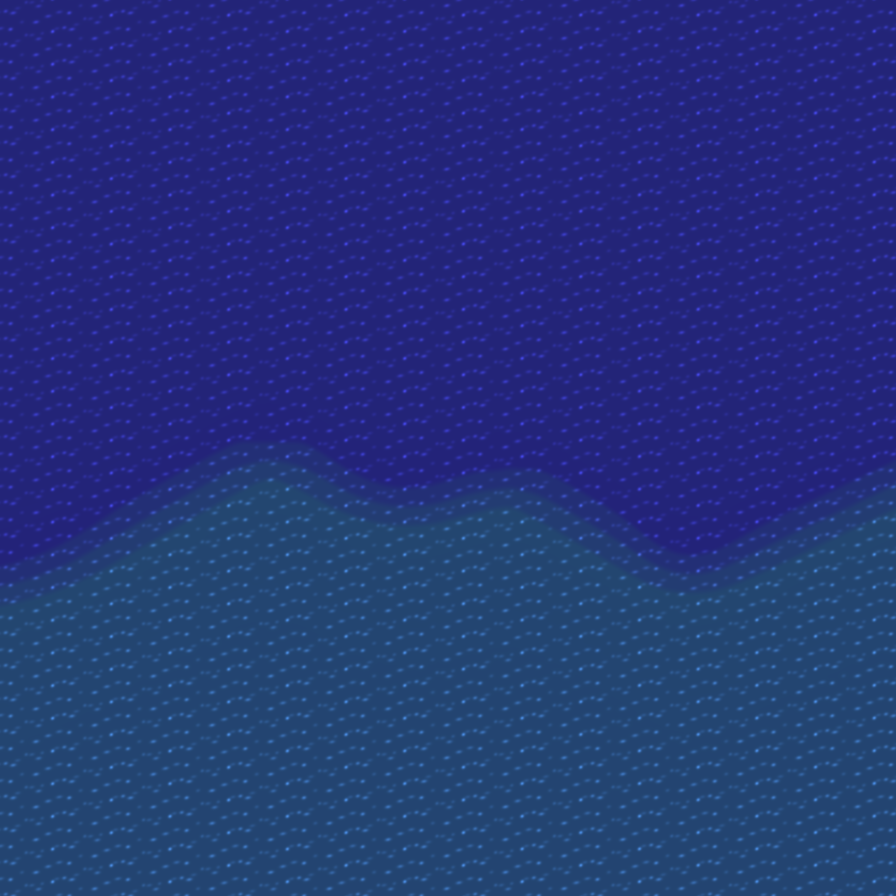
Give the GLSL for this background, as a WebGL 1 fragment shader.

```glsl
precision highp float;
uniform vec2 u_resolution;

const vec3 SKY = vec3(0.137, 0.143, 0.47);
const vec3 SKY_LOW = vec3(0.136, 0.132, 0.48);
const vec3 HILL = vec3(0.137, 0.268, 0.442);
const vec3 HILL_TOP = vec3(0.14, 0.28, 0.434);
const vec3 SKY_SPECK = vec3(0.27, 0.28, 0.92);
const vec3 HILL_SPECK = vec3(0.29, 0.55, 0.89);
const vec2 TILE = vec2(0.0655, 0.0365);
const float SLANT = 0.279;
const int SPECKS = 14;

float hash(float n) {
  return fract(sin(n * 12.9898) * 43758.5);
}

float softMax(float a, float b, float k) {
  float h = max(k - abs(a - b), 0.0) / k;
  return max(a, b) + 0.25 * k * h * h;
}

// Straight flanks meeting in a slightly rounded top
float peak(float x, vec2 top, float leftSlope, float rightSlope) {
  float d = x - top.x;
  float slope = mix(leftSlope, rightSlope, smoothstep(-0.02, 0.02, d));
  return top.y - slope * (sqrt(d * d + 0.0002) - 0.014);
}

float ridge(float x) {
  float west = peak(x, vec2(0.302, 0.465), 0.58, 0.56);
  float middle = peak(x, vec2(0.565, 0.434), 0.28, 0.6);
  float east = 0.327 + 0.48 * (x - 0.78);
  float h = softMax(west, middle, 0.06);
  h = softMax(h, east, 0.05);
  return softMax(h, 0.316, 0.05);
}

// Veils widen on the slopes of the ridge
float veilWidth(float x) {
  float slope = (ridge(x + 0.03) - ridge(x - 0.03)) / 0.06;
  return 0.042 * (1.0 + 1.2 * slope * slope);
}

float below(float y, float edge, float softness) {
  return 1.0 - smoothstep(edge - softness, edge + softness, y);
}

// Grains of uneven brightness along slanted rows, repeated over a tile
float specks(vec2 p) {
  float light = 0.0;
  vec2 sheared = vec2(p.x, p.y - SLANT * p.x);
  for (int i = 0; i < SPECKS; i++) {
    float n = float(i) + 1.0;
    float lane = 0.5 * step(2.0, mod(n, 3.0)) + 0.24 * (hash(n + 31.0) - 0.5);
    vec2 center = vec2((n + 0.7 * hash(n + 3.0)) / float(SPECKS), lane);
    vec2 d = (fract(sheared / TILE - center + 0.5) - 0.5) * TILE;
    d.y += 0.5 * SLANT * d.x;
    d.x /= 1.0 + 0.8 * hash(n + 7.0);
    float strength = mix(0.2, 1.0, pow(hash(n + 53.0), 1.6));
    light += strength * exp(-dot(d, d) / (0.0019 * 0.0019));
  }
  return min(light, 1.0);
}

void main() {
  vec2 uv = gl_FragCoord.xy / u_resolution;
  float edge = ridge(uv.x);
  float width = veilWidth(uv.x);
  float softness = max(0.005, 0.75 / u_resolution.y);

  // Three stacked layers form the stepped ridge
  float cover = 0.36 * below(uv.y, edge + width, softness)
    + 0.34 * below(uv.y, edge + 0.5 * width, softness)
    + 0.30 * below(uv.y, edge, softness);

  float nearRidge = exp(-abs(uv.y - edge - 0.5 * width) / 0.06);
  vec3 sky = mix(SKY, SKY_LOW, nearRidge);
  vec3 hill = mix(HILL, HILL_TOP, nearRidge);
  vec3 color = mix(sky, hill, cover);
  vec3 speckColor = mix(SKY_SPECK, HILL_SPECK, cover);

  color = mix(color, speckColor, specks(uv));
  gl_FragColor = vec4(color, 1.0);
}
```
